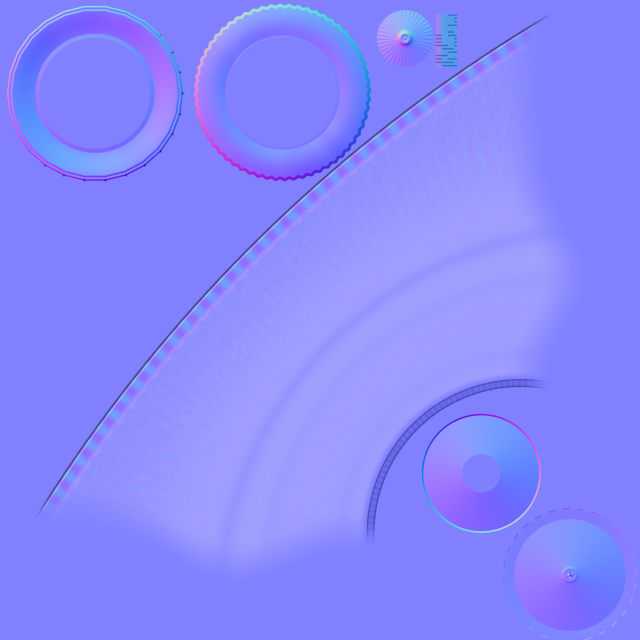
This texture map is drawn by a Shadertoy shader. Its source:

```glsl
// A normal map: a wide ribbed fan, two rings, and small round and square parts
// on a flat ground. Each part sets a surface tilt inside its distance mask;
// the final tilt is turned into colour at the end.
#define AA (0.8 / iResolution.y)
#define TAU 6.28318
#define FAN_CENTRE vec2(2.0534, -1.0456)
#define FAN_RADIUS 2.349
#define HUB_CENTRE vec2(0.8138, 0.1667)
#define HUB_RADIUS 0.241
#define RIB_CENTRE vec2(0.94, 0.018)
#define FAN_TILT 0.235
#define CELL_ANGLE 0.01275
#define RIM_TILT 0.8

float hash(vec2 p) { return fract(sin(dot(p, vec2(127.1, 311.7))) * 43758.5); }

float noise(vec2 p) {
    vec2 i = floor(p), f = fract(p);
    f = f * f * (3.0 - 2.0 * f);
    return mix(mix(hash(i), hash(i + vec2(1, 0)), f.x),
               mix(hash(i + vec2(0, 1)), hash(i + vec2(1, 1)), f.x), f.y);
}

float band(float x, float a, float b) {
    return smoothstep(a - AA, a + AA, x) * (1.0 - smoothstep(b - AA, b + AA, x));
}

float bump(float x, float centre, float width) {
    float k = (x - centre) / width;
    return exp(-k * k);
}

// Slope along the radius, with red mirrored
vec2 radial(vec2 q, float s) { return s * vec2(-q.x, q.y) / max(length(q), 1e-4); }

void fan(vec2 p, inout vec2 tilt, inout float shade) {
    vec2 o = p - FAN_CENTRE, h = p - HUB_CENTRE, m = p - RIB_CENTRE;
    float depth = FAN_RADIUS - length(o), hub = length(h) - HUB_RADIUS;
    float across = (p.x + p.y - 0.98) / 0.53;
    float t = depth / (depth + hub);
    t -= 0.14 * t * (1.0 - t) * across * across;
    // Soft ends at the right and the bottom
    float right = 0.835 + 0.065 * bump(p.y, 0.57, 0.1);
    float low = 0.2 - 0.08 * p.x - 0.07 * bump(p.x, 0.36, 0.12);
    float body = (1.0 - smoothstep(right - 0.06, right + 0.025, p.x))
               * smoothstep(low - 0.02, low + 0.06, p.y)
               * smoothstep(-AA, AA, depth) * smoothstep(0.0, 0.012, hub);
    // Broad rings of height
    float level = mix(0.5, 1.0, smoothstep(0.04, 0.45, t)) + 0.07 * bump(t, 0.6, 0.03)
        - 0.32 * bump(t, 0.52, 0.025) - 0.1 * bump(t, 0.66, 0.025) - 0.15 * bump(t, 0.91, 0.03);
    vec2 surface = vec2(FAN_TILT * level);
    // Fine ribs and grain
    float rib = atan(m.y, -m.x);
    float ribs = 0.022 * bump(t, 0.24, 0.13) * (sin(rib * 220.0) + 0.6 * sin(rib * 547.0))
               + 0.018 * bump(t, 0.83, 0.07) * sin(rib * 260.0);
    float grain = noise(vec2(rib * 250.0, t * 90.0)) - 0.5;
    surface += vec2(-ribs, ribs) + 0.05 * grain * (1.0 - smoothstep(0.2, 0.55, t));
    // Row of cells along the outer edge
    float wave = sin(atan(o.y, -o.x) * TAU / CELL_ANGLE);
    float row = 0.9 - 0.9 * smoothstep(0.015, 0.025, depth);
    surface = mix(surface, vec2(0.0, 0.04) + vec2(-0.11, 0.2) * wave, row);
    surface += vec2(0.2, 0.03) * bump(depth, 0.0215 + 0.002 * wave, 0.003);
    surface += 0.3 * bump(depth, 0.003, 0.0012);
    tilt = mix(tilt, surface, body);
    float lineEnds = (1.0 - smoothstep(0.82, 0.87, p.x)) * smoothstep(0.185, 0.23, p.y);
    shade *= 1.0 - 0.5 * lineEnds * bump(depth, 0.0, 0.0014);
    // Toothed strip around the hub
    float strip = band(hub, -0.0125, 0.0) * (1.0 - smoothstep(0.81, 0.865, p.x))
                * smoothstep(0.145, 0.19, p.y);
    float teeth = sin(atan(h.y, -h.x) * 160.0);
    tilt = mix(tilt, vec2(-0.13, -0.12) + vec2(-0.13, 0.14) * teeth, strip);
    shade *= 1.0 - strip * (0.08 + 0.25 * bump(abs(hub + 0.006), 0.0055, 0.0016));
}

// Ring with straight facets and a double rim line
void facetedRing(vec2 q, inout vec2 tilt, inout float shade) {
    float a = atan(q.y, q.x), sector = TAU / 26.0, r = length(q);
    float f = mod(a, sector) - 0.5 * sector, edge = r * cos(f) / cos(0.5 * sector);
    float s = -0.24 * bump(r, 0.111, 0.022) - 0.13 + 0.1 * noise(vec2(a * 3.0, 2.0));
    s = mix(s, 0.2, band(r, 0.086, 0.093));
    s = mix(s, RIM_TILT, max(bump(edge, 0.1365, 0.0016), 0.75 * bump(edge, 0.131, 0.0016)));
    tilt = mix(tilt, radial(q, s), band(r, 0.086, 0.15) * band(edge, -1.0, 0.138));
    float corner = smoothstep(0.42, 0.5, abs(f) / sector) * smoothstep(-0.03, 0.06, q.x - q.y);
    shade *= 1.0 - 0.5 * corner * bump(edge, 0.137, 0.002);
}

// Rounded ring with a toothed rim
void toothedRing(vec2 q, inout vec2 tilt) {
    float a = atan(q.y, q.x), r = length(q), edge = r - 0.0013 * sin(a * 60.0);
    float s = mix(-0.22, 0.25, smoothstep(0.09, 0.132, r)) + 0.1 * noise(vec2(a * 5.0, 7.0));
    s = mix(s, 0.15, bump(r, 0.087, 0.002));
    s = mix(s, RIM_TILT, smoothstep(0.131, 0.134, edge));
    tilt = mix(tilt, radial(q, s), band(r, 0.086, 0.15) * band(edge, -1.0, 0.1375));
}

void spokedButton(vec2 q, inout vec2 tilt) {
    float r = length(q), spoke = sin(atan(q.y, q.x) * 40.0) * smoothstep(0.008, 0.02, r);
    vec2 face = radial(q, 0.27 + 0.5 * bump(r, 0.01, 0.003) - 0.7 * bump(r, 0.005, 0.002));
    face += vec2(0.08, 0.14) + 0.13 * spoke * q.yx / max(r, 1e-4);
    tilt = mix(tilt, face, band(r, -1.0, 0.0443));
}

// Upright plate with broken grooves
void plate(vec2 p, inout vec2 tilt, inout float shade) {
    float mask = band(p.x, 0.681, 0.714) * band(p.y, 0.8945, 0.978), rows = p.y * 190.0;
    float groove = bump(fract(rows), 0.5, 0.22) * step(0.5, hash(floor(vec2(p.x * 100.0, rows))));
    vec2 face = mix(vec2(0.35, 0.1), vec2(-0.32, 0.33), smoothstep(0.681, 0.698, p.x));
    tilt = mix(tilt, face - vec2(0.05, 0.25) * groove, mask);
    shade *= 1.0 - mask * (0.06 + 0.18 * groove);
}

// Shallow cone with a flat middle and a bright rim
void cone(vec2 q, inout vec2 tilt) {
    float r = length(q), s = 0.23 * smoothstep(0.029, 0.031, r);
    s = mix(s, -RIM_TILT, smoothstep(0.0895, 0.0915, r));
    tilt = mix(tilt, radial(q, s), band(r, -1.0, 0.093));
}

// Lid with a knob and a dashed outer line
void lid(vec2 q, inout vec2 tilt) {
    float r = length(q), dash = smoothstep(-0.3, 0.3, sin(atan(q.y, q.x) * 28.0));
    tilt = mix(tilt, radial(q, -0.06), band(r, 0.087, 0.101));
    tilt += radial(q, -0.3) * dash * bump(r, 0.1035, 0.0013);
    float s = 0.18 + 0.25 * (bump(r, 0.012, 0.0015) - bump(r, 0.008, 0.002));
    tilt = mix(tilt, radial(q, s), band(r, -1.0, 0.0872));
    tilt += 0.9 * (noise(q * 500.0) - 0.5) * band(r, -1.0, 0.006);
}

void mainImage(out vec4 fragColor, in vec2 fragCoord) {
    vec2 p = fragCoord / iResolution.xy, tilt = vec2(0.01);
    float shade = 1.0;
    fan(p, tilt, shade);
    facetedRing(p - vec2(0.1484, 0.8542), tilt, shade);
    toothedRing(p - vec2(0.4414, 0.8555), tilt);
    spokedButton(p - vec2(0.633, 0.94), tilt);
    plate(p, tilt, shade);
    cone(p - vec2(0.752, 0.2604), tilt);
    lid(p - vec2(0.8906, 0.1016), tilt);
    float blue = min(1.0, 1.03 - 0.3 * dot(tilt, tilt));
    fragColor = vec4(clamp(vec3(0.5 + 0.5 * tilt, blue) * shade, 0.0, 1.0), 1.0);
}
```
